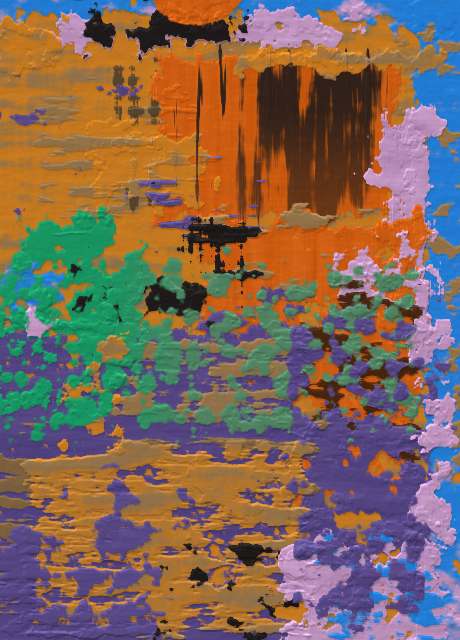
Write a Shadertoy shader that draws this background.

```glsl
// Abstract scraped oil painting: ochre, orange, violet and green paint in ragged coats.
// Each coat is a rectangle (in percent of the canvas) roughened by stretched gradient
// noise; the coats also build up a height that is lit from the upper left.

vec4 paint; // colour and thickness
vec2 at;    // position in percent

vec2 hash2(vec2 p) {
    vec3 q = fract(p.xyx * vec3(0.1031, 0.1030, 0.0973));
    q += dot(q, q.yzx + 33.33);
    return fract((q.xx + q.yz) * q.zy);
}

float corner(vec2 cell, vec2 offset, vec2 f) {
    return dot(hash2(cell + offset + 200.0) * 2.0 - 1.0, f - offset);
}

float gradientNoise(vec2 p) {
    vec2 i = floor(p), f = p - i, e = vec2(0, 1);
    vec2 s = f * f * f * (f * (f * 6.0 - 15.0) + 10.0);
    return mix(mix(corner(i, e.xx, f), corner(i, e.yx, f), s.x),
               mix(corner(i, e.xy, f), corner(i, e.yy, f), s.x), s.y);
}

float fbm(vec2 p) {
    float sum = 0.0, gain = 1.0;
    for (int i = 0; i < 4; i++) {
        sum += gain * gradientNoise(p);
        p = p * 2.03 + 17.3;
        gain *= 0.55;
    }
    return sum;
}

// Positive inside; a low cap lets noise tear holes in the rectangle.
float area(vec4 box, float cap) {
    vec2 d = min(at - box.xy, box.zw - at);
    return min(min(d.x, d.y), cap);
}

// Round dabs on a jittered grid, positive inside.
float dabs(vec2 p, float scale) {
    vec2 cell = floor(p * scale);
    float d = -1.0;
    for (int k = 0; k < 9; k++) {
        vec2 c = cell + vec2(k % 3 - 1, k / 3 - 1);
        vec2 r = hash2(c + 71.0);
        vec2 away = p * scale - c - 0.15 - 0.7 * hash2(c + 9.0);
        d = max(d, 0.1 + 0.4 * r.x * r.x - length(away * vec2(1.0, 0.8 + 0.4 * r.y)));
    }
    return 100.0 * d / scale;
}

void lay(vec3 colour, float d) {
    paint.rgb = mix(paint.rgb, colour, smoothstep(-0.3, 0.3, d));
    paint.a += 0.3 * smoothstep(-0.3, 0.6, d);
}

void coat(vec3 colour, vec4 box, float cap, float noise) {
    lay(colour, area(box, cap) + noise);
}

void composePainting(vec2 uv) {
    vec2 p = uv * vec2(0.719, 1.0);
    at = uv * 100.0;
    float fine = fbm(p * 34.0 + 7.0);
    float rough = 7.0 * fbm(p * 13.0) + 4.0 * fine;
    float lumps = 10.0 * fbm(p * vec2(19, 25) + 40.0);
    float smear = 10.0 * fbm(p * vec2(7, 38) + 3.0);
    float streak = 5.0 * fbm(p * vec2(60, 4) + 11.0);
    float drag = 0.5 * (smear + rough);
    vec3 black = vec3(0.12, 0.10, 0.10), khaki = vec3(0.57, 0.44, 0.28);
    vec3 ochre = mix(vec3(0.77, 0.47, 0.12), khaki, smoothstep(-1.0, 4.0, smear + 0.6 * streak));
    vec3 orange = vec3(0.80, 0.36, 0.07) + 0.01 * streak;
    vec3 violet = vec3(0.33, 0.27, 0.51) + 0.005 * smear;
    vec3 pink = vec3(0.73, 0.56, 0.73) + 0.015 * drag;
    vec3 blue = mix(vec3(0.13, 0.48, 0.82), pink, smoothstep(0.0, 5.0, lumps));
    vec3 green = mix(vec3(0.09, 0.58, 0.38), vec3(0.31, 0.51, 0.38), smoothstep(20.0, 45.0, at.x));

    // Scraped ochre ground with grey drag marks
    paint = vec4(ochre, 0.25 * fine + 0.02 * (streak + smear));
    coat(khaki, vec4(10, 66, 42, 82), -1.0, smear);
    coat(khaki * 0.6, vec4(26, 69, 33, 90), -1.0, streak + 0.5 * smear);
    coat(violet, vec4(0, 64, 36, 86), -3.9, lumps);

    // Blue and pink border along the top and right
    coat(blue, vec4(-9, 96, 110, 110), 9.0, rough);
    coat(pink, vec4(9, 92.5, 79, 97), 2.0, rough);
    coat(ochre, vec4(-9, 91, 13, 96.5), 9.0, rough);
    coat(black, vec4(20, 93, 53, 98.5), 2.0, rough);
    lay(orange, 10.0 - length((at - vec2(43, 101)) * vec2(1, 2)) + 0.3 * rough);
    coat(blue, vec4(91, -9, 110, 110), 4.0, rough);
    coat(khaki, vec4(91, 30, 110, 110), -1.8, lumps);

    // Orange curtain dragged downwards over black
    float gloom = area(vec4(50, 65, 84, 91), 4.0) - 0.25 * abs(at.x - 69.0);
    vec3 soot = mix(black, orange, 0.1 + 0.3 * smoothstep(85.0, 67.0, at.y));
    vec3 veil = mix(orange, soot, smoothstep(-2.0, 2.5, gloom + 2.0 * streak + 0.5 * rough));
    coat(veil, vec4(34, 65, 87, 91.5), 9.0, 0.7 * rough + 0.4 * streak);
    coat(ochre, vec4(20, 68, 43, 79), 9.0, rough);
    coat(soot, vec4(37, 66, 85, 90), -2.0, streak);
    coat(ochre, vec4(52, 89.5, 97, 92), 9.0, 0.5 * rough);
    coat(pink, vec4(82, 48, 93, 82), 2.0, rough + 0.7 * streak);
    coat(violet, vec4(35, 64.5, 55, 69.5), 0.0, smear);

    // Broken orange middle, then the violet sweep
    coat(orange, vec4(43, 20, 92, 65.5), 3.0, rough);
    coat(khaki, vec4(45, 56, 80, 67), -1.2, drag);
    coat(pink, vec4(74, 51, 92, 61), 0.2, rough);
    coat(black, vec4(41, 56, 52, 64), -0.5, smear + streak);
    coat(violet, vec4(-9, -9, 66, 49.5), 4.0, rough + 0.4 * smear);
    coat(soot * 0.7, vec4(66, 27, 90, 54), 0.0, drag);
    coat(violet, vec4(66, 9, 95, 34), 1.8, rough);
    coat(violet, vec4(55, 32, 94, 53), -1.0, lumps);
    coat(khaki, vec4(25, 35, 65, 46), -0.2, drag);
    coat(black, vec4(32, 51, 44, 56.5), 2.0, 0.7 * rough);

    // Lower ochre slab with violet islands
    coat(khaki * 0.85, vec4(-9, 3, 65.5, 29.5), 1.0, drag + 0.5 * smear);
    coat(mix(ochre, khaki, 0.3), vec4(7, 2, 65.5, 29.5), 1.5, drag);
    coat(violet, vec4(-9, 2, 32, 16), 0.0, rough + 0.5 * smear);
    coat(violet, vec4(0, 2, 62, 23), -3.6, lumps);
    coat(black, vec4(38, 1, 62, 12), -2.5, lumps);

    // Pink and blue lower right corner
    coat(pink, vec4(61, -9, 97, 15), 2.0, rough);
    coat(pink, vec4(91, 15, 98, 48), 0.5, rough);
    coat(blue, vec4(72, -9, 110, 15), -0.5, drag);
    coat(violet, vec4(69, 5, 90, 17), 0.2, lumps);

    // Green slabs around a blue opening, and scattered dabs
    float slab = max(area(vec4(4, 57.5, 25, 65), 2.5), area(vec4(14, 43, 30, 60), 2.5));
    lay(green, max(slab, area(vec4(-5, 37, 13, 52.5), 0.0)) + rough);
    coat(pink, vec4(6, 48, 13, 53), 0.5, rough);
    coat(blue, vec4(1, 52.5, 14.5, 58), 3.0, 0.5 * rough);
    coat(black, vec4(15, 52, 24, 58), -0.3, rough);
    coat(ochre, vec4(14, 30, 25, 45), -0.5, rough);
    float band = 0.4 * area(vec4(0, 34, 90, 57), 0.0) + 0.2 * lumps;
    lay(green, max(dabs(p, 21.0), dabs(p + 0.37, 38.0)) + band);
    coat(violet, vec4(64, 6, 92, 50), 0.0, dabs(p + 0.71, 24.0) + 0.2 * lumps);
}

void mainImage(out vec4 fragColor, in vec2 fragCoord) {
    vec2 uv = fragCoord / iResolution.xy;
    composePainting(uv + vec2(-0.0015, 0.003));
    float above = paint.a;
    composePainting(uv);
    float relief = clamp(paint.a - above, -0.7, 0.7);
    fragColor = vec4(paint.rgb * (1.0 + 0.4 * relief) + 0.07 * max(relief, 0.0), 1.0);
}
```
